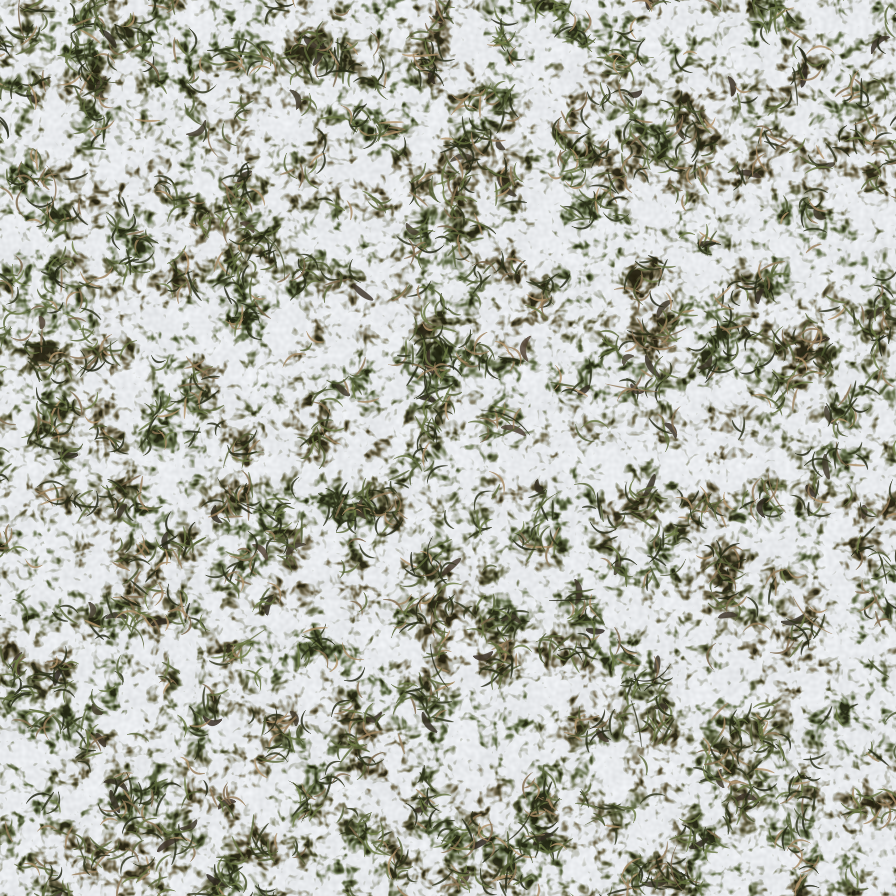
This texture is drawn by a WebGL 1 fragment shader. Its source:

```glsl
precision highp float;
// Thin, patchy snow over winter grass, with moss specks, blades and dead leaves.
uniform vec2 u_resolution;

// Ground colours, from open snow down to wet soil
const vec3 SNOW  = vec3(0.91, 0.92, 0.932);
const vec3 SLUSH = vec3(0.75, 0.76, 0.73);
const vec3 PALE  = vec3(0.59, 0.60, 0.55);
const vec3 MOSS  = vec3(0.44, 0.45, 0.37);
const vec3 SHADE = vec3(0.30, 0.31, 0.22);
const vec3 SOIL  = vec3(0.16, 0.16, 0.10);

// Stroke colours
const vec3 GREEN = vec3(0.37, 0.42, 0.23);
const vec3 STRAW = vec3(0.60, 0.50, 0.36);
const vec3 DARK  = vec3(0.17, 0.19, 0.10);
const vec3 LEAF  = vec3(0.23, 0.19, 0.16);

const float MELT = -0.05;          // higher shows more ground
const float FIELD_SPREAD = 0.29;   // typical deviation of the ground field
const float BLADE_CELLS = 48.0;
const float LEAF_CELLS = 17.0;
const float STEM_CELLS = 11.0;

vec2 hash2(vec2 p) {
  vec3 q = fract(p.xyx * vec3(0.1031, 0.1030, 0.0973));
  q += dot(q, q.yzx + 33.33);
  return fract((q.xx + q.yz) * q.zy);
}

// Gradient noise with zero mean
float corner(vec2 cell, vec2 offset) {
  float a = 6.2832 * hash2(cell).x;
  return dot(vec2(cos(a), sin(a)), offset);
}

float noise(vec2 p) {
  vec2 i = floor(p), f = p - i;
  vec2 w = f * f * f * (f * (f * 6.0 - 15.0) + 10.0);
  vec2 e = vec2(1.0, 0.0);
  return mix(mix(corner(i, f), corner(i + e, f - e), w.x),
             mix(corner(i + e.yx, f - e.yx), corner(i + e.xx, f - e.xx), w.x), w.y);
}

// Broad patches where grass pokes through
float clump(vec2 p) {
  return 0.45 * noise(p * 9.0 + 40.0) + 0.75 * noise(p * 24.0 + 90.0);
}

// Small ragged holes in the snow
float specks(vec2 p) {
  return 0.80 * noise(p * 60.0 + 150.0) + 0.70 * noise(p * 115.0 + 310.0)
       + 0.45 * noise(p * 210.0 + 520.0);
}

vec3 groundColor(float depth) {
  vec3 c = mix(SNOW, SLUSH, smoothstep(-0.45, 0.35, depth));
  c = mix(c, PALE,  clamp((depth - 0.35) / 0.42, 0.0, 1.0));
  c = mix(c, MOSS,  clamp((depth - 0.77) / 0.40, 0.0, 1.0));
  c = mix(c, SHADE, clamp((depth - 1.17) / 0.50, 0.0, 1.0));
  return mix(c, SOIL, clamp((depth - 1.67) / 0.55, 0.0, 1.0));
}

// Coverage of a bent, tapered stroke centred on the origin
float stroke(vec2 p, float angle, float bend, float halfLen, float halfWidth, float px) {
  float c = cos(angle), s = sin(angle);
  vec2 q = vec2(c * p.x + s * p.y, c * p.y - s * p.x) / halfLen;
  float across = abs(q.y + bend * (q.x * q.x - 0.4)) * halfLen;
  float width = halfWidth * sqrt(max(1.0 - q.x * q.x, 0.0));
  return smoothstep(-0.7, 0.7, (width - across) / px) * step(abs(q.x), 1.0);
}

// Scatters strokes over a jittered grid, denser where the clump field is high
void scatter(inout vec3 col, vec2 uv, float cells, float seed, float halfLen,
             float halfWidth, float threshold, float leafShare, float px) {
  vec2 home = floor(uv * cells);
  for (int j = -1; j <= 1; j++) {
    for (int i = -1; i <= 1; i++) {
      vec2 cell = home + vec2(float(i), float(j));
      vec2 place = hash2(cell + seed);
      vec2 form = hash2(cell + seed + 17.3);
      vec2 kind = hash2(cell + seed + 51.7);
      vec2 base = (cell + place) / cells;
      float len = halfLen * mix(0.5, 1.0, form.y);
      float cover = stroke(uv - base, 6.2832 * form.x, 1.2 * (kind.y - 0.5),
                           len, halfWidth, px);
      if (cover > 0.0 && clump(base) + 0.2 * (kind.y - 0.5) > threshold) {
        vec3 tone = kind.x < 0.42 ? GREEN : (kind.x < 0.65 ? STRAW : DARK);
        tone = mix(tone, LEAF, leafShare) * mix(0.8, 1.2, place.x);
        col = mix(col, tone, 0.85 * cover);
      }
    }
  }
}

void main() {
  float px = 1.0 / min(u_resolution.x, u_resolution.y);
  vec2 uv = gl_FragCoord.xy * px;

  // Snow and ground, with a ragged domain warp
  vec2 warp = vec2(noise(uv * 45.0 + 7.0), noise(uv * 45.0 + 77.0));
  vec2 p = uv + 0.006 * warp;
  float depth = (clump(p) + specks(p)) / FIELD_SPREAD + MELT;
  vec3 col = groundColor(depth);

  // Green and brown areas, then fine snow grain
  float hue = smoothstep(-0.25, 0.25, noise(uv * 13.0 + 200.0));
  vec3 tint = mix(vec3(1.08, 0.98, 0.90), vec3(0.94, 1.03, 0.86), hue);
  col *= mix(vec3(1.0), tint, smoothstep(0.2, 1.3, depth));
  col += 0.05 * noise(uv * 170.0 + 600.0) + 0.03 * noise(uv * 30.0 + 700.0);

  // Leaves, grass blades and a few long stems
  scatter(col, uv, LEAF_CELLS, 5.0, 0.015, 0.0034, 0.10, 0.85, px);
  for (int k = 0; k < 4; k++) {
    scatter(col, uv, BLADE_CELLS, 100.0 + 83.0 * float(k), 0.016, 0.0012, 0.12, 0.0, px);
  }
  scatter(col, uv, STEM_CELLS, 900.0, 0.032, 0.0008, 0.12, 0.2, px);

  gl_FragColor = vec4(clamp(col, 0.0, 1.0), 1.0);
}
```
